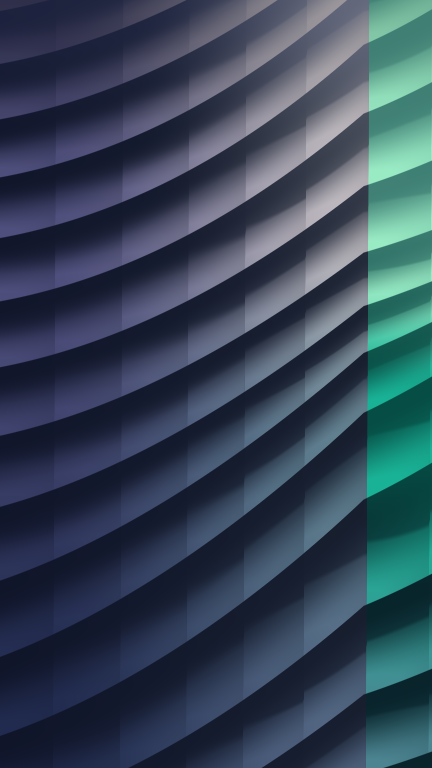
Reproduce this background procedurally as a Shadertoy shader.

```glsl
// Curved overlapping slats in seven faceted columns, fading from indigo through silver to green.

float hash(vec2 p) {
    vec3 q = fract(vec3(p.xyx) * 0.1031);
    q += dot(q, q.yzx + 33.33);
    return fract((q.x + q.y) * q.z);
}

// Depth below the top at which slat k begins, at horizontal position x
float slatEdge(float k, float x) {
    float start = 0.310 + 0.0807 * k + 0.0017 * k * k - 0.025 * max(k - 8.0, 0.0);
    float rise = 0.103 * x + 0.215 * x * x - 0.26 * max(x - 0.842, 0.0);
    float swell = 0.07 * sin(1.57 * x) * exp(-pow(abs(k - 6.0) / 2.3, 2.0));
    float ripple = 0.022 * x * x * x * cos(0.9 * k + 0.3);
    return start - rise - swell - ripple;
}

// Colour of the lit lower lip of a slat
vec3 litColor(float x, float depth, float green) {
    vec3 indigo = mix(vec3(0.31, 0.31, 0.49), vec3(0.13, 0.17, 0.31), smoothstep(0.3, 0.95, depth));
    indigo *= 0.6 + 0.4 * smoothstep(0.0, 0.25, depth);
    vec3 silver = mix(vec3(0.75, 0.73, 0.75), vec3(0.37, 0.50, 0.56), smoothstep(0.28, 0.6, depth));
    silver = mix(silver, vec3(0.33, 0.41, 0.52), smoothstep(0.6, 0.95, depth));
    silver *= 0.82 + 0.18 * smoothstep(0.0, 0.22, depth);
    vec3 mint = mix(vec3(0.60, 0.92, 0.77), vec3(0.10, 0.70, 0.59), smoothstep(0.36, 0.5, depth));
    mint = mix(mint, vec3(0.30, 0.52, 0.57), smoothstep(0.62, 1.0, depth));
    mint *= 0.82 + 0.18 * smoothstep(0.0, 0.2, depth);
    return mix(mix(indigo, silver, smoothstep(0.1, 0.85, x)), mint, green);
}

// Colour in the shade under the slat above
vec3 shadeColor(float x, float depth, float green) {
    vec3 navy = mix(vec3(0.06, 0.08, 0.16), vec3(0.09, 0.12, 0.18), x);
    float haze = smoothstep(0.3, 0.85, x) * (1.0 - smoothstep(0.0, 0.45, depth));
    navy = mix(navy, vec3(0.33, 0.35, 0.40), haze);
    navy += vec3(0.05, 0.05, 0.08) * (1.0 - smoothstep(0.0, 0.2, depth));
    vec3 teal = mix(vec3(0.24, 0.49, 0.45), vec3(0.02, 0.29, 0.26), smoothstep(0.25, 0.52, depth));
    teal = mix(teal, vec3(0.03, 0.13, 0.16), smoothstep(0.57, 0.78, depth));
    return mix(navy, teal, green);
}

void mainImage(out vec4 fragColor, in vec2 fragCoord) {
    vec2 uv = fragCoord / iResolution.xy;
    float x = uv.x, depth = 1.0 - uv.y;
    float blur = 0.8 / iResolution.y;

    // Slightly leaning vertical facets, unevenly spaced
    float lean = x - 0.008 * (uv.y - 0.5);
    float facet = (lean - 0.02 * exp(-pow(abs(lean - 0.4) / 0.15, 2.0)) + 0.02) / 0.145;
    float column = floor(facet), across = fract(facet);
    float seam = 5.5 / iResolution.x;
    across = mix(1.0, across, smoothstep(0.0, seam, across));
    float green = smoothstep(6.0, 6.0 + seam, facet);

    vec3 lit = litColor(x, depth, green);
    vec3 shade = shadeColor(x, depth, green);
    vec3 color = shade;

    // Slats painted from the top down, each covering what lies below its edge
    for (float k = -7.0; k < 13.0; k++) {
        float top = slatEdge(k, x);
        float s = clamp((depth - top) / (slatEdge(k + 1.0, x) - top), 0.0, 1.0);
        float glow = 0.06 + 0.94 * smoothstep(0.12, 0.98, s);

        // Wavy cast shadow, crisper towards the right
        float reach = 0.36 + 0.08 * sin(9.0 * x + 1.7 * k) + 0.12 * across;
        float soft = mix(0.22, 0.03, smoothstep(0.25, 0.7, x));
        glow *= mix(0.45, 1.0, smoothstep(reach - soft, reach + soft, s));

        // Each facet falls off to its right and varies a little
        float tilt = mix(1.1, 0.87, across) + 0.08 * (hash(vec2(column, k + 20.0)) - 0.5);
        vec3 slat = mix(shade, lit, clamp(glow * tilt, 0.0, 1.0));
        color = mix(color, slat, smoothstep(-blur, blur, depth - top));
    }
    fragColor = vec4(color, 1.0);
}
```
